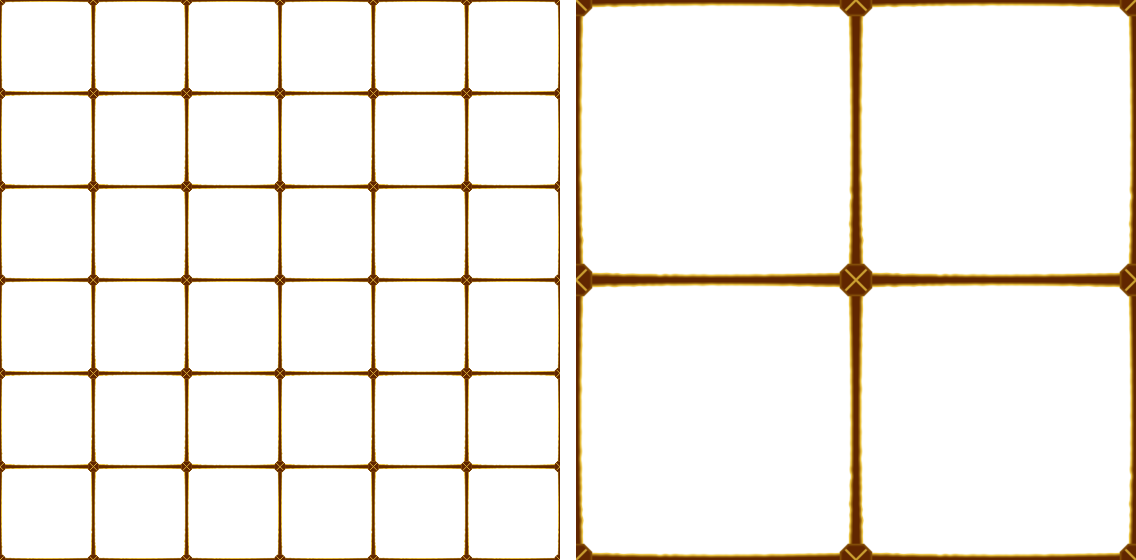
Left, the full canvas; right, a detail of the centre.
Reproduce this pattern procedurally as a three.js fragment shader.

```glsl
#define CELLS 6.0
#define BAR_MID 0.0215
#define BAR_END 0.0275
#define NODE_SIZE 0.058
#define CROSS_WIDTH 0.004
#define SOFT 0.006
#define WEAR 0.004
#define WEAR_STEPS 32.0

varying vec2 vUv;

const vec3 PAPER = vec3(1.0);
const vec3 DARK = vec3(0.38, 0.15, 0.0);
const vec3 BROWN = vec3(0.53, 0.32, 0.03);
const vec3 GOLD = vec3(0.69, 0.51, 0.13);
const vec3 YELLOW = vec3(0.92, 0.76, 0.25);
const vec3 PALE = vec3(0.96, 0.89, 0.63);

float slope(float i, float seed) {
  return fract(sin(i * 12.9898 + seed * 78.233) * 437.585) * 2.0 - 1.0;
}

// Gradient noise along a bar, wrapping once per cell
float wrapNoise(float t, float steps, float seed) {
  float x = fract(t) * steps;
  float i = floor(x);
  float f = x - i;
  float u = f * f * f * (f * (f * 6.0 - 15.0) + 10.0);
  float a = slope(mod(i, steps), seed) * f;
  float b = slope(mod(i + 1.0, steps), seed) * (f - 1.0);
  return 2.0 * mix(a, b, u);
}

// Bar profile: dark core, gilded flanks, fading into the paper
vec3 barColor(float dist, float along, float seed) {
  float nearNode = pow(1.0 - 2.0 * abs(along), 2.0);
  float t = fract(along);
  float patchy = smoothstep(0.06, 0.14, t) * (1.0 - smoothstep(0.28, 0.42, t));
  float rough = wrapNoise(along, WEAR_STEPS, seed) * mix(0.35, 1.0, patchy);
  float halfWidth = mix(BAR_MID, BAR_END, nearNode) + WEAR * rough;
  float x = dist / halfWidth - 0.16 * nearNode;

  vec3 color = mix(DARK, BROWN, smoothstep(0.28, 0.5, x));
  color = mix(color, GOLD, smoothstep(0.45, 0.65, x));
  color = mix(color, YELLOW, smoothstep(0.6, 0.78, x));
  color = mix(color, PALE, smoothstep(0.78, 0.95, x));
  float edge = smoothstep(-0.5 * SOFT, 0.5 * SOFT, dist - halfWidth);
  return mix(color, PAPER, edge);
}

// Chamfered square centred on a crossing
float nodeDistance(vec2 a) {
  float square = max(a.x, a.y) - NODE_SIZE;
  float chamfer = (a.x + a.y - 1.5 * NODE_SIZE) * 0.7071;
  return max(square, chamfer);
}

void main() {
  // Cell coordinates with a crossing at the origin
  vec2 p = fract(vUv * CELLS + 0.5) - 0.5;
  vec2 a = abs(p);

  // Nearest bar, with separate wear on each of its sides
  bool upright = a.x < a.y;
  float along = upright ? p.y : p.x;
  float across = upright ? p.x : p.y;
  float seed = (upright ? 3.0 : 7.0) + step(0.0, across);
  vec3 color = barColor(abs(across), along, seed);

  // Dark node with a brown rim
  float node = nodeDistance(a);
  vec3 nodeColor = mix(DARK, BROWN, smoothstep(-0.012, 0.0, node));

  // Gold diagonal cross
  float diagonal = abs(a.x - a.y) * 0.7071;
  float cross = 1.0 - smoothstep(CROSS_WIDTH - 0.5 * SOFT, CROSS_WIDTH + 0.5 * SOFT, diagonal);
  cross *= 1.0 - smoothstep(-0.012, -0.004, node);
  nodeColor = mix(nodeColor, mix(GOLD, YELLOW, 0.5), cross);

  color = mix(nodeColor, color, smoothstep(-0.5 * SOFT, 0.5 * SOFT, node));
  gl_FragColor = vec4(color, 1.0);
}
```
